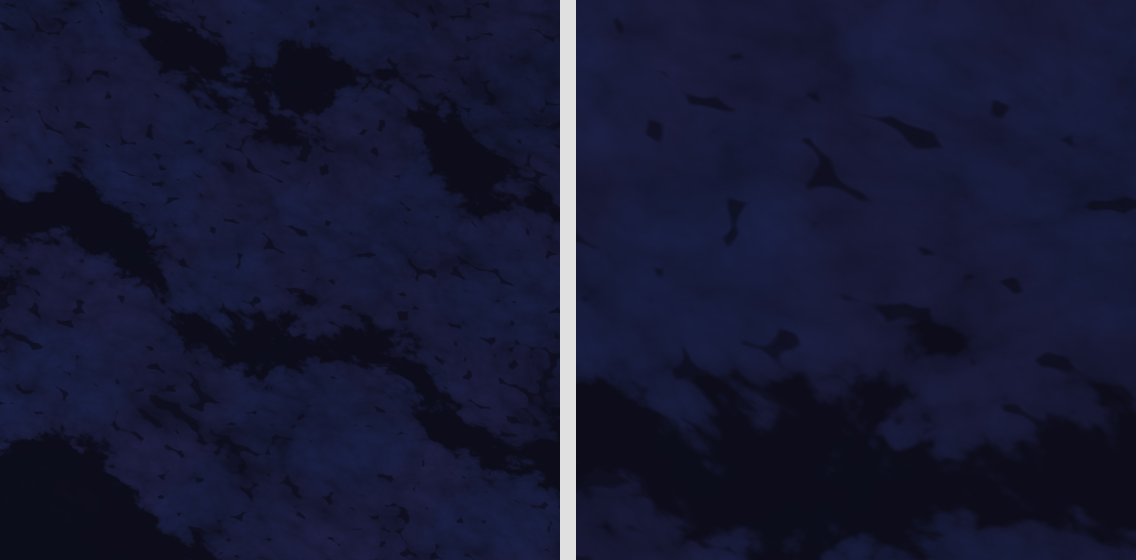
Left, the full canvas; right, a detail of the centre.
Write a WebGL 1 fragment shader that draws this texture.

```glsl
precision highp float;
// Dark navy stone with mottled grain and crumbling, nearly black seams.

uniform vec2 u_resolution;

const vec3 SEAM_BLACK = vec3(0.046, 0.046, 0.098);
const vec3 DEEP_NAVY = vec3(0.066, 0.072, 0.155);
const vec3 BLUE = vec3(0.098, 0.122, 0.265);
const vec3 VIOLET = vec3(0.116, 0.118, 0.258);
const float SEAM_SPACING = 0.47;

vec2 hash2(vec2 cell) {
  vec2 k = vec2(dot(cell, vec2(127.1, 311.7)), dot(cell, vec2(269.5, 183.3)));
  return fract(sin(k) * 43758.55);
}

mat2 rotation(float angle) {
  float c = cos(angle), s = sin(angle);
  return mat2(c, s, -s, c);
}

// Soft cellular noise, centred near zero.
float cellular(vec2 p) {
  vec2 cell = floor(p), local = fract(p);
  float sum = 0.0;
  for (int y = -1; y <= 1; y++) {
    for (int x = -1; x <= 1; x++) {
      vec2 neighbour = vec2(float(x), float(y));
      vec2 offset = neighbour + hash2(cell + neighbour) - local;
      sum += exp(-10.0 * dot(offset, offset));
    }
  }
  return -log(sum) / 10.0 - 0.17;
}

// Octaves of cellular noise, each turned against the last.
float layeredCells(vec2 p, float gain) {
  float total = 0.0, weight = 1.0;
  for (int i = 0; i < 5; i++) {
    total += weight * cellular(p);
    p = rotation(0.7) * p * 1.95 + 17.3;
    weight *= gain;
  }
  return total;
}

// Slow drift made of layered sines, about -1 to 1.
float drift(vec2 p, float phase) {
  float a = sin(p.x * 7.0 + 2.0 * sin(p.y * 5.0 + phase));
  float b = sin(p.y * 11.0 - p.x * 6.0 + 1.5 * sin(p.x * 9.0 - phase));
  return 0.5 * (a + b);
}

// Signed depth inside a wavy falling seam that swells and pinches.
float seamDepth(vec2 p, float shift, float phase, float swell) {
  float centre = 0.62 - 0.45 * p.x + 0.05 * sin(12.5 * (p.x - 0.03)) + shift;
  float pulse = sin(21.7 * (p.x - 0.41) + phase);
  float halfWidth = 0.018 + 0.02 * (1.0 - p.x) + (0.012 + 0.02 * p.x) * pulse;
  return halfWidth + swell - abs(p.y - centre);
}

float allSeams(vec2 p) {
  float depth = -1.0;
  for (int i = 0; i < 3; i++) {
    float row = float(i) - 1.0;
    float swell = row < 0.0 ? 0.09 : 0.0;
    float shift = SEAM_SPACING * row - 0.8 * swell;
    depth = max(depth, seamDepth(p, shift, -1.1 * row, swell));
  }
  return depth;
}

void main() {
  vec2 p = gl_FragCoord.xy / u_resolution;

  // Grain is drawn out along the fall of the seams.
  vec2 warped = p + 0.012 * vec2(drift(p * 2.3, 1.0), drift(p * 2.1, 4.0));
  vec2 along = rotation(0.4) * warped * vec2(1.0, 1.0);
  along.x *= 0.68;
  float mottle = layeredCells(along * 9.0, 0.65);
  float grain = layeredCells(along * 26.0 + 40.0, 0.6);

  // Stone body, lighter towards the lower left.
  float broad = drift(p, 0.6);
  float tone = 0.66 + 0.18 * (1.0 - p.x - p.y) + 0.12 * broad;
  tone -= 0.62 * mottle + 0.5 * grain;
  float hue = smoothstep(-0.7, 0.7, drift(p * 1.7, 2.5) + 1.5 * mottle);
  vec3 color = mix(DEEP_NAVY, mix(BLUE, VIOLET, hue), clamp(tone, 0.0, 1.15));

  // Ragged seams with a dim halo.
  float depth = allSeams(warped) + 0.11 * mottle + 0.045 * grain;
  float halo = smoothstep(-0.05, 0.01, depth);
  float seam = smoothstep(-0.012, 0.014, depth);
  color = mix(color, DEEP_NAVY, 0.45 * halo);

  // Sparse dark flecks gathered where the mottling is dark.
  float fleck = smoothstep(0.32, 0.55, cellular(along * 60.0) + 0.5 * mottle);
  color = mix(color, SEAM_BLACK, max(0.93 * seam, 0.7 * fleck));

  gl_FragColor = vec4(color, 1.0);
}
```
